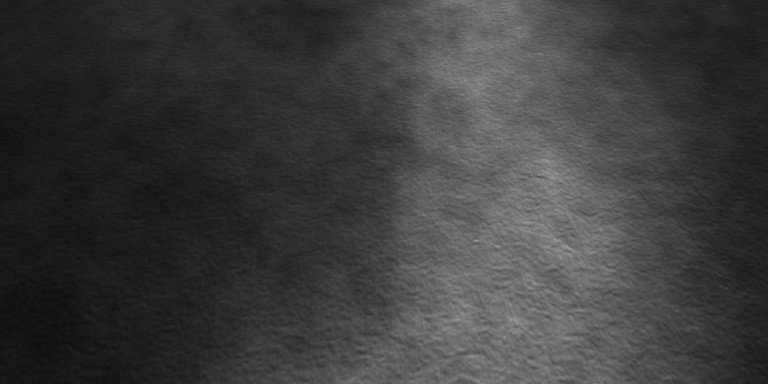
This texture is drawn by a Shadertoy shader. Its source:

```glsl
// A dark, rough concrete floor seen at a low angle under a soft shaft of light.
// Value noise on a perspective plane gives stains and a pitted relief; a skewed
// bell curve that widens toward the viewer gives the pool of light.

float hash(vec2 p) {
    return fract(sin(dot(p, vec2(127.1, 311.7))) * 43758.55);
}

float noise(vec2 p) {
    vec2 cell = floor(p), f = fract(p);
    f = f * f * (3.0 - 2.0 * f);
    return mix(mix(hash(cell), hash(cell + vec2(1, 0)), f.x),
               mix(hash(cell + vec2(0, 1)), hash(cell + vec2(1, 1)), f.x), f.y);
}

float fbm(vec2 p) {
    float sum = 0.0, weight = 0.5;
    for (int i = 0; i < 5; i++) {
        sum += weight * noise(p);
        p = mat2(1.6, 1.2, -1.2, 1.6) * p + 7.3;
        weight *= 0.5;
    }
    return sum;
}

// Height of the plaster: fine grain, broader lumps and a few chipped pits
float surfaceHeight(vec2 p) {
    vec2 bent = p + 0.012 * vec2(noise(p * 24.0), noise(p * 24.0 + 31.0));
    float grain = noise(bent * vec2(62.0, 78.0)) + 0.6 * noise(bent * 125.0 + 9.0);
    float lumps = noise(bent * vec2(22.0, 30.0) + 4.0);
    float pits = smoothstep(0.6, 0.75, fbm(bent * 13.0 + 17.0));
    return grain + 0.7 * lumps - 0.9 * pits;
}

// Soft elliptical patch, one at its centre
float patchAt(vec2 uv, vec2 centre, vec2 radius) {
    vec2 d = (uv - centre) / radius;
    return exp(-dot(d, d));
}

// Smooth illumination over the canvas
float floorLight(vec2 uv) {
    float near = 1.0 - uv.y;
    float centre = 0.60 + 0.19 * near - 0.14 * near * near;
    float side = uv.x - centre;
    float width = side < 0.0 ? mix(0.105, 0.25, near) : mix(0.15, 0.25, near);
    float beam = exp(-pow(abs(side) / width, 2.0));

    float ambient = 0.085 + 0.055 * smoothstep(0.0, 0.35, uv.x);
    ambient += 0.03 * smoothstep(0.4, 1.0, uv.y);
    float light = ambient + beam * mix(0.25, 0.30, near);

    light += 0.05 * patchAt(uv, vec2(0.74, 0.45), vec2(0.12, 0.16));
    light += 0.05 * patchAt(uv, vec2(0.60, 1.0), vec2(0.07, 0.12));
    light += 0.05 * patchAt(uv, vec2(0.46, 0.02), vec2(0.12, 0.14));
    light -= 0.04 * patchAt(uv, vec2(0.47, 0.42), vec2(0.08, 0.12));
    light -= 0.03 * patchAt(uv, vec2(0.92, 0.86), vec2(0.10, 0.12));
    return light * (1.0 - 0.3 * smoothstep(0.88, 1.0, uv.x) * near);
}

void mainImage(out vec4 fragColor, in vec2 fragCoord) {
    vec2 uv = fragCoord / iResolution.xy;
    float aspect = iResolution.x / iResolution.y;

    // Perspective plane receding toward the top
    float depth = 1.0 / (1.0 - 0.42 * uv.y);
    vec2 ground = vec2((uv.x - 0.5) * aspect, 2.2) * depth + 5.0;

    // Broad stains and smaller mottling
    float stains = fbm(ground * 3.0 + 2.0) - 0.48;
    float mottle = fbm(ground * 14.0) - 0.48;
    float shade = floorLight(uv) * (1.0 + 0.65 * stains + 0.40 * mottle);

    // Relief lit from the far side, calmer with distance
    vec2 toLight = vec2(0.003, 0.007);
    float relief = surfaceHeight(ground) - surfaceHeight(ground + toLight);
    float strength = mix(0.30, 0.13, uv.y);
    shade *= 1.0 + strength * clamp(relief, -1.6, 2.0);

    // Sparse glints on raised edges, plus a fine dust
    shade += 0.10 * smoothstep(0.9, 1.7, relief) * (0.3 + shade);
    shade *= 0.96 + 0.08 * noise(uv * vec2(aspect, 1.0) * 230.0);

    fragColor = vec4(vec3(clamp(shade, 0.0, 1.0)), 1.0);
}
```
